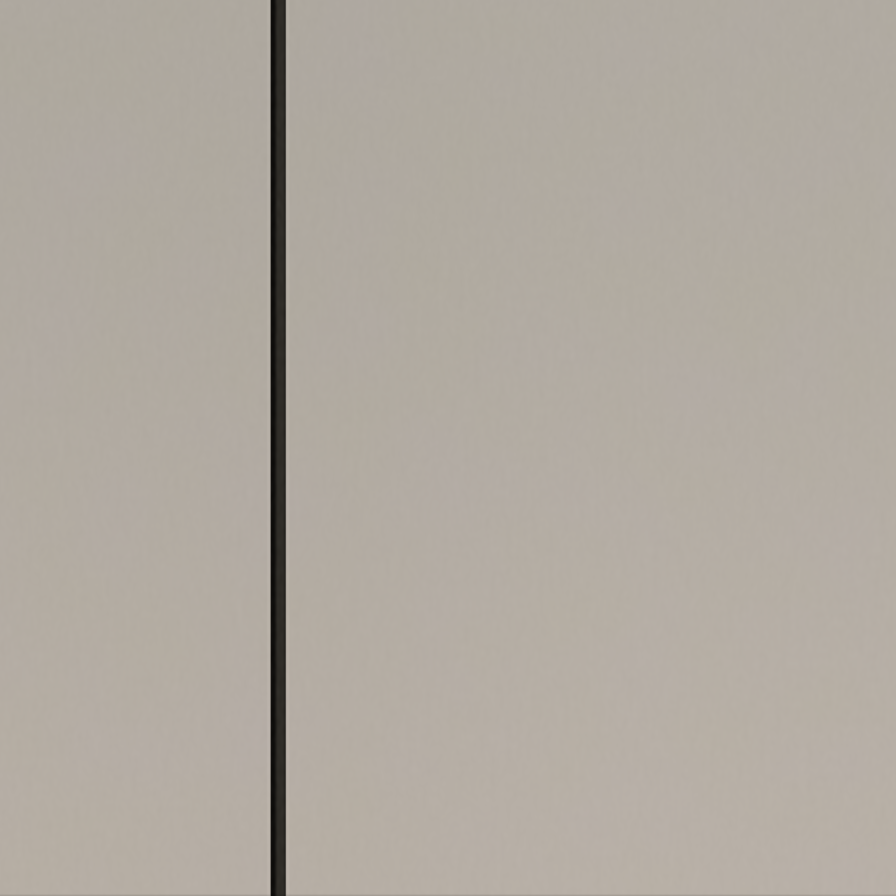
This texture is drawn by a Shadertoy shader. Its source:

```glsl
// Matte warm-grey wall panels split by one narrow, dark vertical groove.

vec2 hashGradient(vec2 cell) {
    vec2 p = vec2(dot(cell, vec2(127.1, 311.7)), dot(cell, vec2(269.5, 183.3)));
    return 2.0 * fract(sin(p) * 43758.5) - 1.0;
}

float gradientNoise(vec2 p) {
    vec2 cell = floor(p);
    vec2 f = fract(p);
    vec2 u = f * f * f * (f * (f * 6.0 - 15.0) + 10.0);
    float a = dot(hashGradient(cell), f);
    float b = dot(hashGradient(cell + vec2(1, 0)), f - vec2(1, 0));
    float c = dot(hashGradient(cell + vec2(0, 1)), f - vec2(0, 1));
    float d = dot(hashGradient(cell + vec2(1, 1)), f - vec2(1, 1));
    return mix(mix(a, b, u.x), mix(c, d, u.x), u.y);
}

float fractalNoise(vec2 p, int octaves) {
    float sum = 0.0;
    float amplitude = 0.5;
    for (int i = 0; i < octaves; i++) {
        sum += amplitude * gradientNoise(p);
        p = p * 2.03 + vec2(17.3, 9.1);
        amplitude *= 0.5;
    }
    return sum;
}

// Antialiased coverage of the strip between two x positions
float strip(float x, float left, float right, float blur) {
    return smoothstep(left - blur, left + blur, x)
         * (1.0 - smoothstep(right - blur, right + blur, x));
}

// Painted surface: soft vertical light, faint tint patches and fine grain
vec3 panelColor(vec2 uv) {
    vec3 lowerTone = vec3(0.718, 0.686, 0.650);
    vec3 upperTone = vec3(0.686, 0.663, 0.627);
    vec3 color = mix(lowerTone, upperTone, smoothstep(-0.1, 1.0, uv.y));
    color += 0.008 * (smoothstep(0.3, 0.75, uv.x) - 0.5);

    float patches = fractalNoise(uv * vec2(9.0, 8.0), 3);
    color += vec3(0.003, -0.003, 0.020) * patches;

    float grain = gradientNoise(uv * vec2(170.0, 110.0));
    float brushed = gradientNoise(uv * vec2(110.0, 32.0));
    return color + 0.008 * grain + 0.006 * brushed;
}

// Recess: black shadow on the left, dim lit wall on the right
vec3 grooveColor(vec2 uv, float left, float right) {
    float across = (uv.x - left) / (right - left);
    vec3 shadow = vec3(0.055, 0.050, 0.043);
    vec3 litWall = vec3(0.185, 0.175, 0.155);
    vec3 color = mix(shadow, litWall, smoothstep(0.18, 0.50, across));
    color *= 1.0 - 0.30 * smoothstep(0.78, 1.0, across);
    return color + 0.02 * gradientNoise(uv * vec2(180.0, 90.0));
}

void mainImage(out vec4 fragColor, in vec2 fragCoord) {
    vec2 uv = fragCoord / iResolution.xy;
    float blur = max(0.0011, 0.6 / iResolution.x);
    float grooveLeft = 0.3021;
    float grooveRight = 0.3190;

    vec3 color = panelColor(uv);

    // Thin highlights along the cut edges
    float rim = strip(uv.x, grooveLeft - 0.004, grooveLeft, blur)
              + strip(uv.x, grooveRight, grooveRight + 0.004, blur);
    color += 0.022 * rim;

    float groove = strip(uv.x, grooveLeft, grooveRight, blur);
    color = mix(color, grooveColor(uv, grooveLeft, grooveRight), groove);

    // Slight darkening on the lowest edge
    color *= 1.0 - 0.10 * (1.0 - smoothstep(0.0, 0.003, uv.y));

    fragColor = vec4(color, 1.0);
}
```
